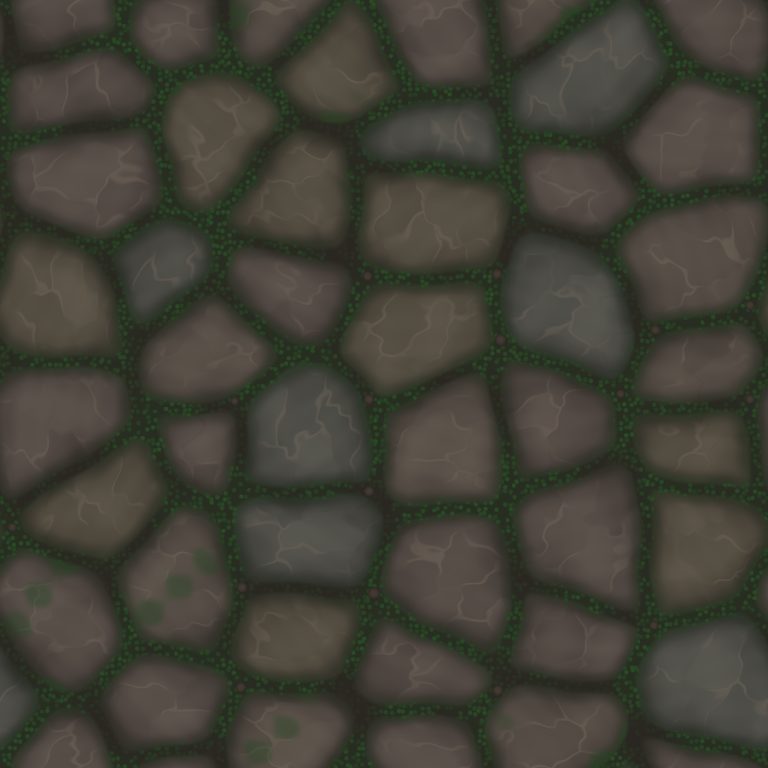
Reproduce this texture procedurally as a Shadertoy shader.

```glsl
// Tiling cobblestone paving: veined, rounded stones with mossy, pebbled joints.

const vec2  GRID = vec2(6.0, 7.0);     // stones across and up
const float JITTER = 0.60;             // irregularity of stone placement
const float SIZE_SPREAD = 0.006;       // difference between large and small stones
const float ROUNDING = 0.0085;         // softness of stone corners
const float JOINT = 0.0062;            // half width of the joints
const float RIM = 0.022;               // width of the shaded stone rim
const float VEIN_SCALE = 16.0;
const float VEIN_STRENGTH = 0.42;
const float MOSS_GRID = 132.0;
const float PEBBLE_GRID = 24.0;
const float PEBBLE_RADIUS = 0.0088;
const float TAU = 6.2831853;

const vec3 BROWN  = vec3(0.335, 0.303, 0.272);
const vec3 MAUVE  = vec3(0.336, 0.299, 0.276);
const vec3 OLIVE  = vec3(0.332, 0.306, 0.260);
const vec3 SLATE  = vec3(0.310, 0.308, 0.284);
const vec3 VEIN   = vec3(0.430, 0.390, 0.342);
const vec3 SOIL   = vec3(0.165, 0.150, 0.128);
const vec3 HUMUS  = vec3(0.155, 0.175, 0.128);
const vec3 MOSS_DARK  = vec3(0.140, 0.215, 0.122);
const vec3 MOSS_LIGHT = vec3(0.165, 0.300, 0.150);
const vec3 PEBBLE = vec3(0.250, 0.218, 0.190);

struct Stone { float edge; vec2 local; vec2 id; };

// Exact wrap of whole-numbered cells
vec2 wrapCell(vec2 cell, vec2 period) {
    return cell - period * floor((cell + 0.5) / period);
}

vec2 hash2(vec2 p) {
    vec3 q = fract(p.xyx * vec3(0.1031, 0.1030, 0.0973));
    q += dot(q, q.yzx + 33.33);
    return fract((q.xx + q.yz) * q.zy);
}

// Layered sines; wraps on the unit square
float wrapWave(vec2 p) {
    p *= TAU;
    return 0.4 * sin(3.0 * p.x + 2.0 * p.y + 2.0 * sin(2.0 * p.y))
         + 0.35 * sin(5.0 * p.y - 4.0 * p.x + 1.5 * sin(3.0 * p.x))
         + 0.25 * sin(9.0 * p.x + 7.0 * p.y);
}

// Layered sines for detail inside one stone
float wave(vec2 p) {
    return 0.5 * sin(p.x + 1.7 * sin(0.8 * p.y))
         + 0.3 * sin(1.9 * p.y - 1.1 * p.x + 1.3)
         + 0.2 * sin(3.7 * p.x + 2.9 * p.y);
}

// Site position and size weight of a grid cell; alternate columns are staggered
vec3 stoneSite(vec2 cell) {
    vec2 id = wrapCell(cell, GRID);
    float stagger = 0.25 + fract(0.5 * id.x + 0.25);
    vec2 offset = JITTER * (hash2(id + 5.0) - 0.5) + vec2(0.5, stagger - 0.25);
    return vec3((cell + offset) / GRID, SIZE_SPREAD * hash2(id + 31.0).x);
}

// Weighted cells with softly merged distances to their borders
Stone findStone(vec2 p) {
    p += 0.0024 * sin(TAU * (p.yx * vec2(9.0, 8.0) + sin(TAU * p * 3.0) * 0.3));
    vec2 base = floor(p * GRID), own = base;
    float nearest = 1e3;
    for (int k = 0; k < 25; k++) {
        vec2 cell = base + vec2(k % 5 - 2, k / 5 - 2);
        vec3 s = stoneSite(cell);
        float power = dot(p - s.xy, p - s.xy) - s.z;
        if (power < nearest) { nearest = power; own = cell; }
    }
    vec2 center = stoneSite(own).xy;
    float sum = 0.0;
    for (int k = 0; k < 25; k++) {
        vec2 cell = base + vec2(k % 5 - 2, k / 5 - 2);
        if (cell == own) continue;
        vec3 s = stoneSite(cell);
        float power = dot(p - s.xy, p - s.xy) - s.z;
        sum += exp((nearest - power) / (2.0 * length(s.xy - center) * ROUNDING));
    }
    return Stone(-ROUNDING * log(sum), p - center, wrapCell(own, GRID));
}

// Nearest distance, gap to the second nearest, random value of the cell
vec3 cellular(vec2 p, float period) {
    vec2 base = floor(p);
    vec3 r = vec3(9.0, 9.0, 0.0);
    for (int k = 0; k < 9; k++) {
        vec2 cell = base + vec2(k % 3 - 1, k / 3 - 1);
        vec2 h = hash2(wrapCell(cell, vec2(period)));
        float d = length(cell + 0.15 + 0.7 * h - p);
        if (d < r.x) r = vec3(d, r.x, fract(h.x * 7.0 + h.y * 5.0));
        else r.y = min(r.y, d);
    }
    return vec3(r.x, r.y - r.x, r.z);
}

vec3 stoneColor(Stone s, float moss) {
    vec2 h = hash2(s.id + 71.0);
    float a = TAU * h.y, inside = s.edge - JOINT;
    vec2 q = mat2(cos(a), sin(a), -sin(a), cos(a)) * s.local;
    vec2 seed = 40.0 * h + 20.0;
    vec3 col = mix(BROWN, MAUVE, step(0.45, h.x));
    col = mix(col, OLIVE, step(0.76, h.x));
    col = mix(col, SLATE, step(h.x, 0.18));

    // Painted facets, soft mottling and broken veins
    vec2 bend = vec2(wave(q * 60.0 + seed), wave(q.yx * 60.0 - seed));
    vec3 facet = cellular(q * VEIN_SCALE * vec2(0.75, 1.25) + seed + 0.22 * bend, 289.0);
    float mottle = wave(q * 45.0 + seed.yx);
    col *= 1.0 + 0.10 * (facet.z - 0.5) * smoothstep(0.0, 0.15, facet.y) + 0.03 * mottle;
    float vein = 1.0 - smoothstep(0.02, 0.11, facet.y);
    vein *= smoothstep(-0.40, 0.30, wave(q * 38.0 - seed)) * smoothstep(0.006, 0.024, inside);
    col = mix(col, VEIN, VEIN_STRENGTH * vein);

    // Shaded rim, green stain and rare moss patches
    col *= mix(0.66, 1.0, smoothstep(-0.002, RIM, inside + 0.003 * mottle));
    col *= mix(0.90, 1.03, smoothstep(0.012, 0.045, inside + 0.008 * mottle));
    float stain = (1.0 - smoothstep(0.0, 0.016, inside)) * (0.12 + 0.22 * moss);
    stain += 0.4 * step(0.93, h.y) * smoothstep(0.45, 0.85, wave(q * 27.0 + seed));
    return mix(col, MOSS_LIGHT * 0.9, stain);
}

void mainImage(out vec4 fragColor, in vec2 fragCoord) {
    vec2 uv = fragCoord / iResolution.xy;
    Stone stone = findStone(uv);
    float moss = smoothstep(-0.75, 0.35, wrapWave(uv));

    // Joints with scattered pebbles
    vec3 col = mix(SOIL, HUMUS, moss);
    vec2 cell = floor(uv * PEBBLE_GRID);
    vec2 h = hash2(wrapCell(cell, vec2(PEBBLE_GRID)) + 13.0);
    vec2 center = (cell + 0.3 + 0.4 * h) / PEBBLE_GRID;
    float r = length(uv - center) / (PEBBLE_RADIUS * (0.65 + 0.35 * h.x));
    float pebble = 0.0;
    if (r < 1.2 && findStone(center).edge < -0.001) pebble = 1.0 - smoothstep(0.7, 1.15, r);

    // Stones, then moss grains creeping over their edges
    col = mix(col, stoneColor(stone, moss), smoothstep(JOINT - 0.003, JOINT + 0.004, stone.edge));
    vec3 grain = cellular(uv * MOSS_GRID, MOSS_GRID);
    float dots = (1.0 - smoothstep(0.20, 0.55, grain.x)) * step(0.25, grain.z);
    float reach = JOINT + 0.004 * (grain.z - 0.6) + 0.003 * moss;
    dots *= (1.0 - smoothstep(reach - 0.003, reach + 0.002, stone.edge)) * (0.2 + 0.75 * moss);
    col = mix(col, mix(MOSS_DARK, MOSS_LIGHT, grain.z), dots);
    col = mix(col, PEBBLE * (1.05 - 0.4 * r * r), pebble);
    fragColor = vec4(col, 1.0);
}
```
